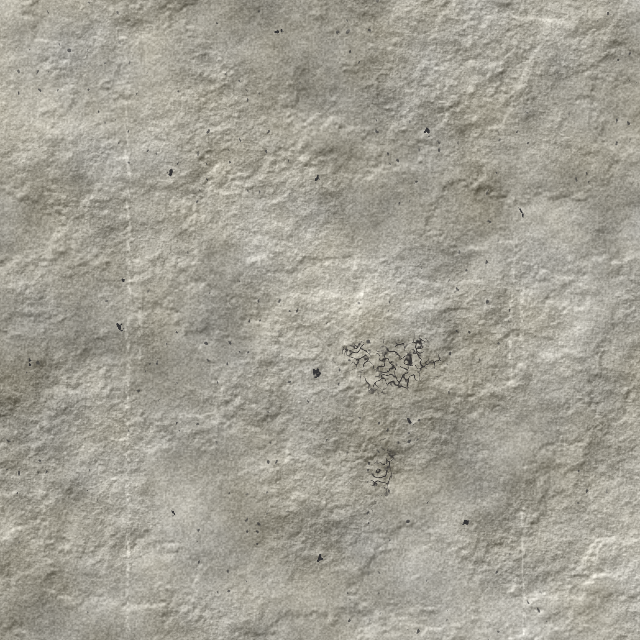
A WebGL 1 fragment shader for this texture:

```glsl
precision highp float;
uniform vec2 u_resolution;

#define RELIEF 0.0125
#define LEDGE_HEIGHT 0.1
#define ROUGHNESS 0.62
#define CREASE 0.35
#define STAIN 0.25
#define MOTTLE 0.21
#define GRAIN 0.14
#define BASE_TONE 0.643
#define CRACK_SCALE 58.0
#define PIT_CELLS 13.0
#define SPECK_CELLS 64.0

float hash(vec2 p) {
  vec3 q = fract(vec3(p.xyx) * 0.1031);
  q += dot(q, q.yzx + 33.33);
  return fract((q.x + q.y) * q.z);
}

vec2 hash2(vec2 p) {
  return vec2(hash(p), hash(p + 57.3));
}

float noise(vec2 p) {
  vec2 i = floor(p), f = fract(p);
  f = f * f * (3.0 - 2.0 * f);
  return mix(mix(hash(i), hash(i + vec2(1, 0)), f.x),
             mix(hash(i + vec2(0, 1)), hash(i + vec2(1, 1)), f.x), f.y);
}

float fbm(vec2 p) {
  float sum = 0.0, amp = 0.5;
  for (int i = 0; i < 4; i++) {
    sum += amp * noise(p);
    p = mat2(1.6, 1.2, -1.2, 1.6) * p + 17.1;
    amp *= 0.5;
  }
  return sum / 0.9375;
}

// Rough stone: broken ledges plus ever finer crumbly lumps
float height(vec2 p, float rough) {
  vec2 q = p * vec2(1.0, 1.15) + 21.0;
  float ragged = 0.3 * noise(q * 31.0) + 0.16 * noise(q * 73.0) + 0.08 * noise(q * 160.0);
  float h = LEDGE_HEIGHT * smoothstep(0.66, 0.86, noise(q * 8.0) + ragged);
  h += 0.45 * LEDGE_HEIGHT * rough * smoothstep(0.62, 0.86, noise(q * 21.0 + 9.0) + ragged);
  float amp = 0.3;
  q *= 7.0;
  for (int i = 0; i < 7; i++) {
    float n = noise(q) - 0.5;
    float lump = mix(n, 2.0 * abs(n), i > 1 ? CREASE : 0.0);
    h += amp * lump * (i > 1 ? rough : 1.0);
    q = mat2(1.6, 1.2, -1.2, 1.6) * q + 9.7;
    amp *= i > 3 ? 0.54 : ROUGHNESS;
  }
  return h;
}

// Distance to the borders of jittered cells, in cell units
float cellBorder(vec2 p) {
  vec2 id = floor(p);
  float near = 9.0, next = 9.0;
  for (int y = -1; y <= 1; y++) {
    for (int x = -1; x <= 1; x++) {
      vec2 c = id + vec2(x, y);
      float d = length(c + hash2(c) - p);
      next = min(next, max(near, d));
      near = min(near, d);
    }
  }
  return next - near;
}

// Sparse ragged holes, one at most in each cell
float holes(vec2 p, float cells, float chance, float size, float aa) {
  vec2 g = p * cells, id = floor(g);
  vec2 d = (fract(g) - 0.3 - 0.4 * hash2(id + 5.0)) / cells;
  d.x += d.y * (hash(id + 2.0) - 0.5);
  d.x *= 1.0 + hash(id + 8.0);
  float radius = size * (0.2 + 0.8 * hash(id + 31.0));
  float edge = length(d) + size * 2.2 * (noise(p * 300.0) - 0.5);
  return step(hash(id + 71.0), chance) * (1.0 - smoothstep(-aa, aa, edge - radius));
}

void main() {
  vec2 p = gl_FragCoord.xy / u_resolution.y;
  float aa = 1.0 / u_resolution.y;

  // Relief lit from the upper left
  float rough = mix(0.55, 1.35, smoothstep(0.35, 0.65, fbm(p * 6.0 + 13.0)));
  float eps = 0.002;
  float h = height(p, rough);
  float slope = (h - height(p + eps * vec2(-0.5, 0.87), rough)) / eps;
  float tone = BASE_TONE + RELIEF * slope / (1.0 + 0.025 * abs(slope)) + 0.06 * h;

  // Broad damp stains, mottling and fine grain
  vec2 stainPos = (p - vec2(0.72, 0.37)) / vec2(0.2, 0.15);
  tone += STAIN * (fbm(p * 4.0 + 6.0) - 0.5) + MOTTLE * (fbm(p * 17.0 + 61.0) - 0.5);
  tone -= 0.06 * exp(-dot(stainPos, stainPos));
  tone -= 0.035 * exp(-pow((p.y - 0.4) / 0.1, 2.0));
  tone += GRAIN * (noise(p * 390.0) - 0.5);

  // Pale broken vertical runs
  for (int i = 0; i < 4; i++) {
    float k = float(i);
    float runX = 0.2 + 0.6 * mod(k, 2.0) + 0.018 * floor(k / 2.0);
    float d = abs(p.x - runX + 0.006 * (noise(vec2(p.y * 25.0, k)) - 0.5));
    float span = smoothstep(0.5, 0.75, noise(vec2(p.y * 6.0, k * 7.0 + 2.0)));
    float broken = smoothstep(0.35, 0.65, noise(p * vec2(260.0, 170.0)));
    tone += 0.11 * span * broken * (1.0 - smoothstep(0.001, 0.003 + aa, d));
  }

  vec3 color = tone + vec3(0.0, -0.013, -0.057);
  color += (fbm(p * 12.0 + 50.0) - 0.5) * vec3(0.02, 0.005, -0.035);

  // Frayed cracks of varying width in two clusters
  vec2 bend = vec2(noise(p * 90.0), noise(p * 90.0 + 19.0)) - 0.5;
  bend += 0.5 * vec2(noise(p * 210.0), noise(p * 210.0 + 19.0)) - 0.25;
  float border = cellBorder((p + 0.014 * bend) * CRACK_SCALE) / CRACK_SCALE;
  vec2 wide = (p - vec2(0.61, 0.435)) / vec2(0.095, 0.055);
  vec2 tall = (p - vec2(0.6, 0.25)) / vec2(0.03, 0.08);
  float cluster = exp(-dot(wide, wide)) + 0.85 * exp(-dot(tall, tall));
  float open = smoothstep(0.34, 0.65, cluster * (0.1 + 1.3 * fbm(p * 55.0 + 7.0)));
  float crack = open * (1.0 - smoothstep(0.0, 0.0006 + 0.0016 * open + aa, border));
  color = mix(color, vec3(0.18, 0.17, 0.17), 0.9 * crack);

  // Dark pits and small specks
  float pit = holes(p, PIT_CELLS, 0.09, 0.005, aa);
  float speckArea = smoothstep(0.5, 0.62, fbm(p * 8.0 + 80.0) + 0.15 * cluster);
  float speck = holes(p + 0.37, SPECK_CELLS, 0.16, 0.0024, aa) * speckArea;
  color = mix(color, vec3(0.17, 0.17, 0.18), max(0.9 * pit, 0.65 * speck));

  gl_FragColor = vec4(clamp(color, 0.0, 1.0), 1.0);
}
```
